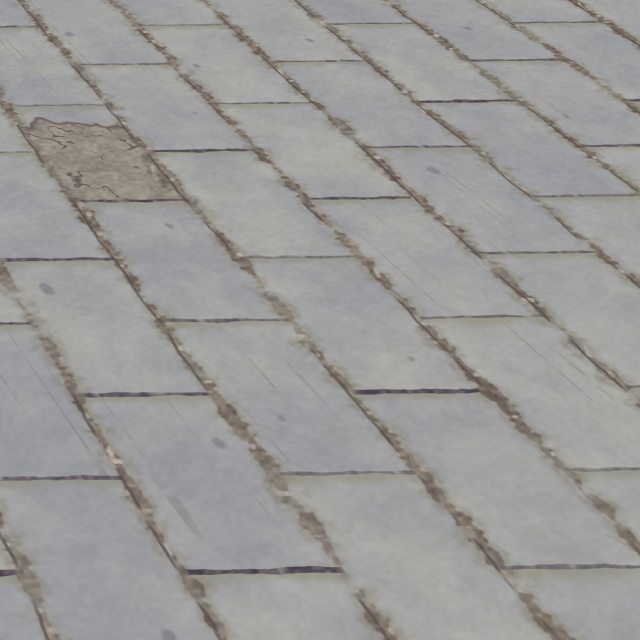
Reproduce this texture procedurally as a WebGL 1 fragment shader.

```glsl
precision highp float;
// Grey stone paving in running bond, seen in perspective: the canvas is projected
// onto a ground grid of columns and rows, then each slab gets its own tint, clouds,
// scratches and stains, with crumbling long joints, dark short joints and one broken slab.
uniform vec2 u_resolution;

float hash(vec2 p) {
  vec3 q = fract(p.xyx * 0.1031);
  q += dot(q, q.yzx + 33.33);
  return fract((q.x + q.y) * q.z);
}

float noise(vec2 p) {
  vec2 i = floor(p), f = fract(p);
  f = f * f * (3.0 - 2.0 * f);
  return mix(mix(hash(i), hash(i + vec2(1, 0)), f.x),
             mix(hash(i + vec2(0, 1)), hash(i + vec2(1, 1)), f.x), f.y);
}

float fbm(vec2 p) {
  float sum = 0.0, amp = 0.533;
  for (int i = 0; i < 4; i++) {
    sum += amp * noise(p);
    p = p * 2.03 + 17.3;
    amp *= 0.5;
  }
  return sum;
}

// 1 below the edge, 0 above it
float below(float edge, float soft, float x) {
  return 1.0 - smoothstep(edge - soft, edge + soft, x);
}

void main() {
  // Ground plane: long joints meet at a vanishing point up and to the left
  vec2 p = gl_FragCoord.xy / u_resolution;
  float depth = 2.194 - p.y;
  vec2 ground = vec2(((p.x + 0.977) / depth - 0.845) / 0.12, 13.706 / depth);
  vec2 soft = vec2(10.0, 12.0 / depth) / (depth * min(u_resolution.x, u_resolution.y));
  vec2 speck = p * vec2(1.0, 1.25) / depth;
  float grit = noise(speck * 220.0);
  float rough = fbm(speck * 60.0);

  // Slab grid, every other column shifted by half a slab
  vec2 grid = ground;
  grid.x += 0.05 * (fbm(ground * vec2(2.0, 4.0)) - 0.5);
  float column = floor(grid.x);
  grid.y -= 0.09 + 0.013 * ground.x + 0.5 * mod(column + 1.0, 2.0);
  grid.y += 0.025 * (hash(vec2(column, 3.0)) - 0.5) + 0.016 * (rough - 0.5);
  vec2 slab = floor(grid), f = fract(grid);
  vec2 edge = 0.5 - abs(f - 0.5);

  // Stone face: slab tint, soft clouds and fine grain
  float clouds = fbm(ground * vec2(2.0, 3.5) + slab * 7.0);
  float tone = 0.27 + 0.58 * hash(slab + 2.0) + 1.3 * (clouds - 0.5);
  vec3 color = mix(vec3(0.592, 0.595, 0.618), vec3(0.662, 0.662, 0.643), clamp(tone, 0.0, 1.0));
  color += 0.028 * (grit - 0.5) + 0.045 * (rough - 0.5);

  // A few faint scratches along some slabs
  float streak = noise(vec2(ground.x * 26.0 + ground.y * 3.0 + slab.y * 9.0, ground.y * 1.3));
  float scratched = step(0.62, hash(slab + 31.0)) * smoothstep(0.3, 0.6, rough);
  color -= vec3(0.05, 0.055, 0.065) * scratched * smoothstep(0.8, 0.97, streak);

  // One lilac stain on some slabs
  vec2 center = 0.2 + 0.6 * vec2(hash(slab + 11.0), hash(slab + 47.0));
  float stain = length((f - center) * vec2(1.0, 1.2)) + 0.05 * (rough - 0.5);
  float radius = 0.015 + 0.04 * hash(slab + 71.0);
  color = mix(color, vec3(0.47, 0.45, 0.49),
              0.6 * step(0.55, hash(slab + 5.0)) * below(radius, 0.02, stain));

  // Dusty rims beside long joints, mossy strip at the far end of each slab
  float dust = below(0.08, 0.05, edge.x + 0.2 * (rough - 0.5));
  color = mix(color, vec3(0.565, 0.55, 0.505) + 0.1 * (grit - 0.5), 0.7 * dust);
  float moss = below(0.05, 0.035, 1.0 - f.y + 0.08 * (rough - 0.5));
  color = mix(color, vec3(0.565, 0.56, 0.49), 0.6 * moss);

  // Broken slab: crumbled mortar with cracks and a dark upper rim
  float broken = 1.0 - step(0.5, distance(slab, vec2(-1.0, 9.0)));
  float rim = f.y - 0.81 + 0.22 * (fbm(ground * 4.0) - 0.5);
  vec3 rubble = mix(vec3(0.47, 0.44, 0.41), vec3(0.68, 0.65, 0.60), 0.4 * grit + 0.6 * rough);
  float crack = below(0.02, 0.02, abs(fbm(ground * vec2(3.0, 6.0) + 4.0) - 0.52));
  crack = max(crack * smoothstep(0.35, 0.6, rough), below(0.025, 0.02, abs(rim)));
  rubble = mix(rubble, vec3(0.33, 0.29, 0.29), 0.75 * crack);
  color = mix(color, rubble, broken * below(0.0, 0.02, rim));

  // Short joints: thin purple shadow that thins out and breaks along its length
  float shade = mix(0.45, 1.0, hash(vec2(column, floor(grid.y + 0.5)) + 19.0));
  float gap = 0.004 + 0.018 * shade * fbm(vec2(ground.x * 7.0, slab.x + floor(grid.y + 0.5)));
  vec3 shadow = mix(vec3(0.25, 0.21, 0.27), vec3(0.48, 0.44, 0.44), grit * 0.8);
  shade *= smoothstep(0.1, 0.5, noise(vec2(ground.x * 13.0, floor(grid.y + 0.5))) + 0.3 * shade);
  color = mix(color, shadow, shade * below(gap, 0.9 * soft.y, edge.y));

  // Long joints: crumbs of earth and gravel, fading in and out
  float width = 0.01 + 0.055 * fbm(ground * vec2(2.0, 5.0) + 9.0);
  width += broken * 0.11 * step(0.5, f.x) * smoothstep(0.0, 0.2, f.y) * below(0.45, 0.2, f.y);
  vec3 earth = mix(vec3(0.34, 0.30, 0.275), vec3(0.64, 0.60, 0.545), 0.55 * grit + 0.45 * rough);
  earth += 0.2 * smoothstep(0.72, 0.92, noise(speck * 110.0 + 5.0));
  float fill = 0.6 + 0.4 * smoothstep(0.35, 0.6, fbm(ground * vec2(2.0, 4.0) + 30.0));
  float ragged = edge.x + 0.11 * (rough - 0.5) + 0.025 * (grit - 0.5);
  color = mix(color, earth, fill * below(width, soft.x + 0.006, ragged));

  // Thin broken shadow line on the near side of the long joints
  float side = fract(grid.x + 0.5) - 0.5 + 0.025 + 0.03 * (rough - 0.5);
  float core = below(0.012, soft.x, abs(side)) * smoothstep(0.4, 0.6, fbm(ground * vec2(1.0, 6.0) + 2.0));
  color = mix(color, vec3(0.29, 0.25, 0.25), 0.7 * core * (0.6 + 0.4 * grit));

  gl_FragColor = vec4(color, 1.0);
}
```
